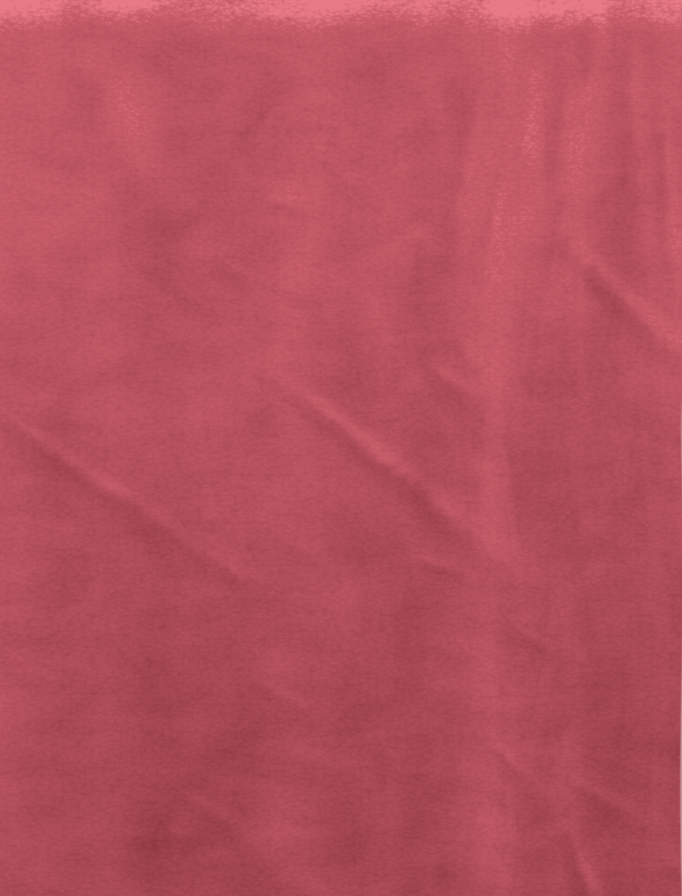
Reproduce this texture procedurally as a WebGL 1 fragment shader.

```glsl
precision highp float;
// Draws a hanging rose velvet cloth with soft drapes, creases and a fine nap.
uniform vec2 u_resolution;

const vec3 SHADOW_ROSE = vec3(0.625, 0.265, 0.306);
const vec3 LIGHT_ROSE = vec3(0.765, 0.352, 0.402);
const vec3 GLOW_ROSE = vec3(0.91, 0.48, 0.53);
const vec3 BACKDROP = vec3(0.80, 0.72, 0.72);
const float BASE_TONE = 0.10;       // tone at the bottom: 0 shadow, 1 light
const float TOP_LIGHT = 0.74;       // extra tone gained towards the top
const float DRAPE_DEPTH = 0.12;
const float BLOTCH_DEPTH = 0.19;
const float BRUSH_DEPTH = 0.18;
const float STREAK_DEPTH = 0.16;
const float NAP_DEPTH = 0.30;
const float NAP_CELLS = 230.0;      // nap rows per canvas height
const float FIBRE_DEPTH = 0.24;
const float FIBRE_CELLS = 300.0;    // loose fibres per canvas height
const float CREASE_DEPTH = 0.42;
const float WRINKLE_DEPTH = 0.26;

vec2 hash2(vec2 p) {
  return fract(sin(vec2(dot(p, vec2(127.1, 311.7)),
                        dot(p, vec2(269.5, 183.3)))) * 4375.85);
}

// Distance to the nearest scattered cell centre
float cellular(vec2 p) {
  vec2 cell = floor(p);
  vec2 f = p - cell;
  float nearest = 4.0;
  for (int j = -1; j <= 1; j++) {
    for (int i = -1; i <= 1; i++) {
      vec2 o = vec2(float(i), float(j));
      vec2 d = o + hash2(cell + o) - f;
      nearest = min(nearest, dot(d, d));
    }
  }
  return sqrt(nearest);
}

// Warped sines at rising frequency, about -1 to 1
float layeredSines(vec2 p) {
  float sum = 0.0;
  float amp = 0.5;
  for (int i = 0; i < 5; i++) {
    p += 0.6 * sin(p.yx * 1.3 + float(i) * 2.1);
    sum += amp * sin(p.x + 1.7) * sin(p.y + 0.4);
    p = mat2(1.5, 0.5, -0.5, 1.5) * p + 2.3;
    amp *= 0.72;
  }
  return sum;
}

// Lit ridge with a shaded side, fading out along its length
float crease(vec2 p, vec2 start, vec2 along, float width) {
  float len = length(along);
  vec2 dir = along / len;
  vec2 q = p - start;
  float u = dot(q, dir) / len;
  float d = dot(q, vec2(-dir.y, dir.x));
  d += 0.01 * len * sin(u * 5.0 + start.x * 9.0);
  float w = width * (0.8 + 0.8 * u * u);
  float lit = exp(-d * d / (w * w));
  float shade = exp(-pow(d / w + 1.9, 2.0) * 0.6);
  float fade = smoothstep(-0.1, 0.2, u) * (1.0 - smoothstep(0.4, 1.15, u));
  return (lit - 0.8 * shade) * fade;
}

float creases(vec2 p) {
  float tone = 0.0;
  // Long diagonals falling to the right
  for (int i = 0; i < 3; i++) {
    float k = float(i);
    vec2 start = vec2(0.32 * k - 0.01, 0.55 - 0.025 * k + 0.06 * k * k);
    vec2 along = vec2(0.29, -0.19 - 0.04 * k) * (1.15 - 0.1 * k * k);
    tone += CREASE_DEPTH * crease(p, start, along, 0.009 + 0.001 * k);
  }
  // Steep wrinkles gathered at the upper right
  for (int i = 0; i < 7; i++) {
    float k = float(i);
    vec2 r = hash2(vec2(k, 4.7));
    vec2 start = vec2(0.53 + 0.036 * k, 0.82 + 0.18 * r.x);
    vec2 along = vec2(0.06 * (r.y - 0.6), -0.16 - 0.16 * r.y);
    tone += WRINKLE_DEPTH * crease(p, start, along, 0.006 + 0.006 * r.x);
  }
  // Short faint crumples across the cloth
  for (int i = 0; i < 14; i++) {
    vec2 r = hash2(vec2(float(i), 9.2));
    vec2 s = hash2(vec2(float(i), 2.6));
    vec2 along = vec2(0.03 + 0.06 * s.x, -0.07 * s.y);
    tone += 0.22 * crease(p, r * vec2(0.7, 0.75) + 0.05, along, 0.007);
  }
  // Wide fold at the upper left, tuck at the lower right
  tone += 0.22 * crease(p, vec2(0.10, 0.97), vec2(0.13, -0.28), 0.022);
  tone += 0.45 * crease(p, vec2(0.635, 0.08), vec2(0.05, -0.12), 0.009);
  return tone;
}

void main() {
  vec2 p = gl_FragCoord.xy / u_resolution.y;
  float right = u_resolution.x / u_resolution.y;

  // Broad light and vertical drapes
  float tone = BASE_TONE + TOP_LIGHT * smoothstep(-0.1, 1.0, p.y);
  float sway = p.x + 0.012 * sin(p.y * 5.0);
  tone += DRAPE_DEPTH * (0.6 * sin(sway * 27.0 - 1.1) + 0.5 * sin(sway * 61.0));
  tone += 0.24 * exp(-pow((sway - 0.56) / 0.022, 2.0));
  tone += 0.24 * exp(-p.x / 0.03);

  // Creases, broken up by the pile, and one small dimple
  float brush = layeredSines(p * vec2(26.0, 36.0) + 5.0);
  tone += creases(p + 0.003 * brush) * (0.9 + 0.4 * brush);
  vec2 dimple = (p - vec2(0.466, 0.733)) / 0.012;
  tone += 0.5 * dimple.y * exp(-dot(dimple, dimple));

  // Blotches, brush marks, upright streaks and horizontal weave
  tone += BLOTCH_DEPTH * layeredSines(p * vec2(11.0, 9.0));
  tone += BRUSH_DEPTH * brush;
  float streakZone = 0.4 + 0.6 * smoothstep(0.25, 0.6, p.x);
  tone += STREAK_DEPTH * streakZone * layeredSines(p * vec2(58.0, 9.0) + 1.0);
  tone += 0.09 * layeredSines(p * vec2(22.0, 130.0) + 8.0);

  // Soften strong light, then add the bright top edge and the nap
  tone = min(tone, 0.95 + 0.45 * (tone - 0.95));
  float topEdge = 0.988 + 0.004 * sin(p.x * 17.0);
  tone += 0.60 * smoothstep(topEdge - 0.035, topEdge + 0.012, p.y);
  tone += NAP_DEPTH * (0.5 - cellular(p * NAP_CELLS * vec2(0.55, 1.0)));
  tone += FIBRE_DEPTH * (0.5 - cellular(p * FIBRE_CELLS * vec2(0.8, 1.0) + 31.0));

  vec3 color = mix(SHADOW_ROSE, LIGHT_ROSE, clamp(tone, -0.45, 1.2));
  color = mix(color, GLOW_ROSE, smoothstep(1.1, 1.6, tone));

  // Sliver of backdrop beyond the right hem
  float hem = right - 0.002 - 0.0015 * sin(p.y * 13.0);
  float sliver = smoothstep(hem, hem + 0.003, p.x) * smoothstep(0.57, 0.5, p.y);
  gl_FragColor = vec4(mix(color, BACKDROP, 0.7 * sliver), 1.0);
}
```
